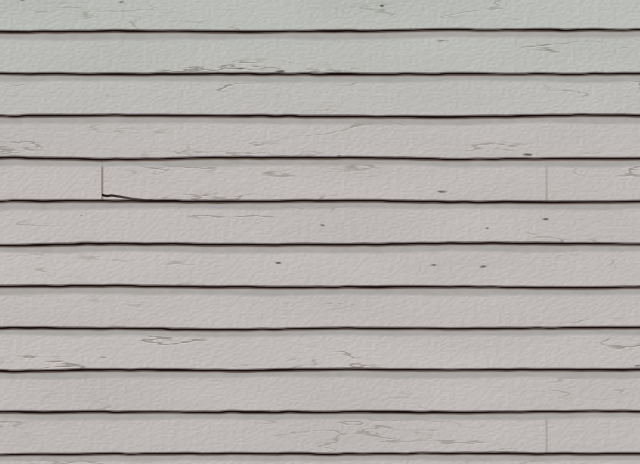
A Shadertoy shader for this texture:

```glsl
// Weathered painted clapboard siding: eleven overlapping horizontal boards.
// Each board has a wavy dark gap, a soft shadow under the lap above, flaking
// cracks, fine paint grain, small chips and a few butt joints.

const vec3 PAINT = vec3(0.745, 0.725, 0.715);
const vec3 PAINT_COOL = vec3(0.725, 0.735, 0.715);
const vec3 SHADE = vec3(0.65, 0.64, 0.63);
const vec3 BARE_WOOD = vec3(0.57, 0.52, 0.48);
const vec3 CRACK = vec3(0.41, 0.38, 0.35);
const vec3 GAP = vec3(0.10, 0.065, 0.06);
const float BOARD_HEIGHT = 0.0912;

float hash(vec2 p) {
    return fract(sin(dot(p, vec2(127.1, 311.7))) * 43758.5453);
}

float noise(vec2 p) {
    vec2 i = floor(p), f = fract(p);
    f = f * f * (3.0 - 2.0 * f);
    float low = mix(hash(i), hash(i + vec2(1, 0)), f.x);
    float high = mix(hash(i + vec2(0, 1)), hash(i + vec2(1, 1)), f.x);
    return mix(low, high, f.y);
}

float fbm(vec2 p) {
    float sum = 0.0, amp = 0.5;
    for (int i = 0; i < 4; i++) {
        sum += amp * noise(p);
        p = p * 2.03 + 17.3;
        amp *= 0.5;
    }
    return sum / 0.9375;
}

// Board coordinate: the lower boards are slightly narrower
float boardRow(float y) {
    return min((y - 0.0233) / 0.0896, 4.0 + (y - 0.3817) / 0.0921);
}

// Uneven lower edge of a board
float edgeWobble(float x, float row) {
    float slow = noise(vec2(x * 4.0, row * 7.3)) - 0.5;
    float fine = noise(vec2(x * 32.0, row * 5.1 + 40.0)) - 0.5;
    return 0.0055 * slow + 0.0018 * fine;
}

// Thin horizontal cracks, present only in patches
float cracks(vec2 p, float board) {
    vec2 q = p + vec2(board * 3.71, board * 1.37);
    float line = abs(fbm(q * vec2(9.0, 48.0)) - 0.5);
    float patches = smoothstep(0.53, 0.72, fbm(q * vec2(5.0, 22.0) + 60.0));
    return (1.0 - smoothstep(0.0, 0.05, line)) * patches;
}

// Rare small flattened chips, one per chosen cell
float chips(vec2 p, float px) {
    vec2 size = vec2(0.11, 0.08), cell = floor(p / size);
    vec2 center = (cell + 0.3 + 0.4 * vec2(hash(cell + 3.1), hash(cell + 8.7))) * size;
    vec2 d = (p - center) * vec2(0.3 + 0.4 * hash(cell + 5.5), 1.0);
    float radius = 0.0035 * noise(p * vec2(90.0, 180.0));
    return step(0.88, hash(cell)) * (1.0 - smoothstep(-px, px, length(d) - radius));
}

float verticalJoint(float x, float at, float px) {
    return 1.0 - smoothstep(0.0006, 0.0006 + 1.5 * px, abs(x - at));
}

void mainImage(out vec4 fragColor, in vec2 fragCoord) {
    vec2 p = fragCoord / iResolution.y;
    float px = 1.0 / iResolution.y;

    // Nearest gap, signed height above it, and the board at this point
    float row = boardRow(p.y);
    float gapRow = floor(row + 0.5);
    float above = (row - gapRow) * BOARD_HEIGHT - edgeWobble(p.x, gapRow);
    float below = max(-above, 0.0);
    float board = gapRow - step(above, 0.0);

    // Paint: cooler near the top, with broad stains and embossed grain
    vec3 color = mix(PAINT, PAINT_COOL, smoothstep(0.6, 1.0, p.y));
    color += 0.035 * (fbm(p * vec2(4.0, 14.0) + board * 9.0) - 0.5);
    color += 0.012 * (hash(vec2(board, 2.0)) - 0.5);
    vec2 grain = p * vec2(150.0, 230.0);
    color += 0.045 * (noise(grain) - noise(grain + vec2(-0.5, 0.6)));

    // Cracks with a lit lower lip, then chips
    float wear = 0.3 + 0.5 * hash(vec2(board, 11.0));
    float crack = cracks(p, board);
    float lip = cracks(p + vec2(0.0, 0.0025), board);
    color += 0.06 * wear * max(lip - crack, 0.0);
    color = mix(color, CRACK, 0.65 * wear * crack);
    color = mix(color, CRACK * 0.8, 0.8 * chips(p, px));

    // Butt joints on two boards
    float longBoard = 1.0 - step(0.5, abs(board - 6.0));
    float lowBoard = 1.0 - step(0.5, abs(board));
    color = mix(color, CRACK, 0.6 * longBoard * verticalJoint(p.x, 0.2204, px));
    color = mix(color, CRACK, 0.25 * (longBoard + lowBoard) * verticalJoint(p.x, 1.178, px));

    // Shadow and exposed wood below each lap
    float shadeDepth = 0.015 + 0.006 * noise(vec2(p.x * 7.0, gapRow * 3.0));
    float under = step(above, 0.0);
    float shade = under * (1.0 - smoothstep(shadeDepth - 0.005, shadeDepth + 0.003, below));
    color = mix(color, SHADE + 0.03 * (noise(grain * 0.5) - 0.5), 0.9 * shade);
    float bare = 0.4 + 0.6 * noise(vec2(p.x * 3.0, gapRow * 4.7));
    color = mix(color, BARE_WOOD, bare * under * (1.0 - smoothstep(0.003, 0.008, below)));

    // Dark gap of varying thickness with a soft rim
    float thick = 0.0011 + 0.0010 * noise(vec2(p.x * 11.0, gapRow * 6.1));
    float rim = 1.0 - smoothstep(thick, thick + 0.0022 + px, abs(above));
    float core = 1.0 - smoothstep(thick - 0.5 * px, thick + 0.5 * px, abs(above));
    color = mix(color, GAP, max(0.6 * rim, core));

    // Split corner beside the left joint
    float along = (p.x - 0.2204) / 0.11;
    float splitY = mix(0.0125, 0.001, along) + 0.003 * (noise(vec2(p.x * 70.0, 4.0)) - 0.5);
    float inSplit = longBoard * step(0.0, along) * step(along, 1.0);
    float split = 1.0 - smoothstep(0.0008, 0.0008 + 1.5 * px, abs(above - splitY));
    color = mix(color, GAP, inSplit * split * (1.0 - 0.6 * along));

    fragColor = vec4(clamp(color, 0.0, 1.0), 1.0);
}
```
